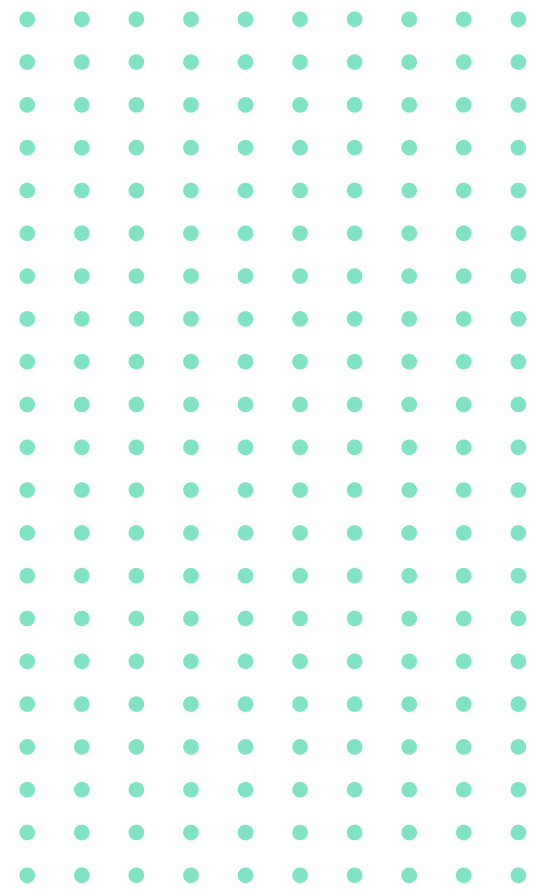
Reproduce this pattern procedurally as a Shadertoy shader.

```glsl
// A regular grid of small mint dots on white, 10 across and 21 down.
// Each point finds its nearest grid cell, and the distance to that
// cell's centre gives a disc with a smoothed edge.

// Lengths are fractions of the canvas height, measured from the top left.
const vec2  GRID_COUNT  = vec2(10.0, 21.0);
const vec2  FIRST_DOT   = vec2(0.0304, 0.0215);
const vec2  DOT_PITCH   = vec2(0.0609, 0.04777);
const float DOT_RADIUS  = 0.0087;
const vec3  PAPER_COLOR = vec3(1.0);
const vec3  DOT_COLOR   = vec3(0.50, 0.89, 0.77);

// Signed distance to the nearest dot of the bounded grid.
float dotGridDistance(vec2 p) {
    vec2 cell = round((p - FIRST_DOT) / DOT_PITCH);
    cell = clamp(cell, vec2(0.0), GRID_COUNT - 1.0);
    return length(p - FIRST_DOT - cell * DOT_PITCH) - DOT_RADIUS;
}

void mainImage(out vec4 fragColor, in vec2 fragCoord) {
    vec2 p = vec2(fragCoord.x, iResolution.y - fragCoord.y) / iResolution.y;

    // Edge coverage over one pixel.
    float pixel = 1.0 / iResolution.y;
    float coverage = clamp(0.5 - dotGridDistance(p) / pixel, 0.0, 1.0);

    fragColor = vec4(mix(PAPER_COLOR, DOT_COLOR, coverage), 1.0);
}
```
